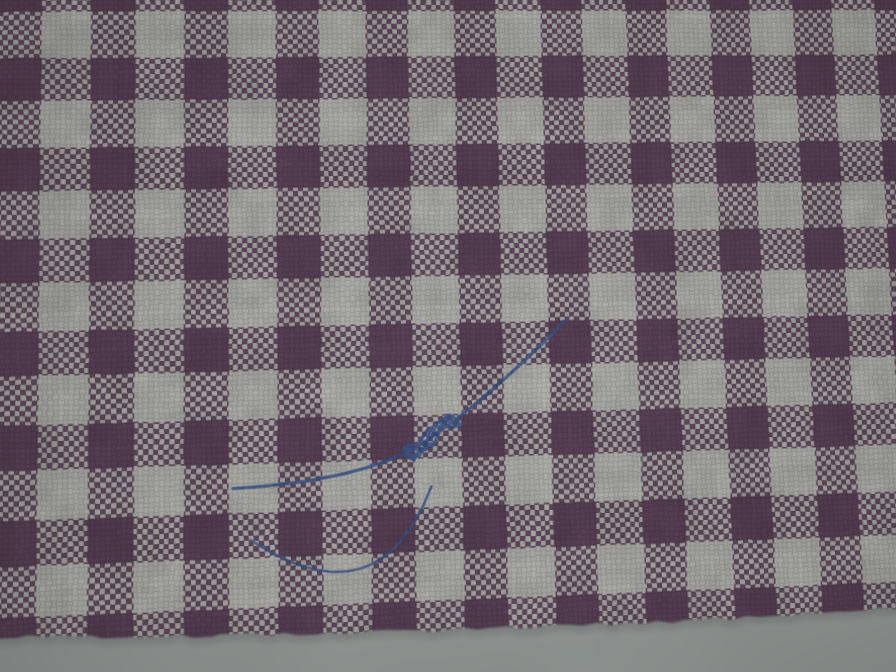
A Shadertoy shader for this texture:

```glsl
const float PI = 3.14159265;
const float THREADS = 18.0; // threads in one check repeat

float hash(vec2 p) {
    return fract(sin(dot(p, vec2(127.1, 311.7))) * 43758.5453);
}

float noise(vec2 p) {
    vec2 i = floor(p), f = fract(p);
    f = f * f * (3.0 - 2.0 * f);
    return mix(mix(hash(i), hash(i + vec2(1, 0)), f.x),
               mix(hash(i + vec2(0, 1)), hash(i + vec2(1, 1)), f.x), f.y);
}

float segment(vec2 p, vec2 a, vec2 b) {
    vec2 d = b - a;
    return length(p - a - d * clamp(dot(p - a, d) / dot(d, d), 0.0, 1.0));
}

// Distance to a quadratic curve, taken as short chords
float curve(vec2 p, vec2 a, vec2 b, vec2 c) {
    float dist = 1.0;
    vec2 last = a;
    for (int i = 1; i <= 14; i++) {
        float t = float(i) / 14.0;
        vec2 next = mix(mix(a, b, t), mix(b, c, t), t);
        dist = min(dist, segment(p, last, next));
        last = next;
    }
    return dist;
}

// Distance to the knotted part of the loose thread
float tangle(vec2 p) {
    vec2 axis = vec2(0.8, 0.6), side = vec2(-0.6, 0.8);
    vec2 last = vec2(0.642, 0.350);
    float dist = 1.0;
    for (int i = 1; i <= 32; i++) {
        float t = float(i) * 0.3;
        vec2 next = vec2(0.642, 0.350) + axis * 0.046 * sin(t * 1.3)
                  + side * 0.012 * sin(t * 3.7);
        dist = min(dist, segment(p, last, next));
        last = next;
    }
    return dist;
}

// 1 on pale stripes, 0 on purple stripes
float paleStripe(float x) {
    return 1.0 - smoothstep(0.245, 0.275, abs(fract(x + 0.5) - 0.5));
}

// Check coordinates, with whole numbers at the centres of pale squares
vec2 clothCoords(vec2 p) {
    float down = 1.0 - p.y;
    float a = p.x - 0.099 + 0.008 * down;
    float b = down - 0.052 + 0.003 * p.x;
    return vec2(a / (0.1406 + 0.005 * down) * (1.0 + (0.07 - 0.02 * down) * a),
                b / (0.1325 - 0.0045 * p.x) * (1.0 - (0.051 - 0.009 * p.x) * b));
}

vec3 gingham(vec2 uv) {
    vec2 wobble = vec2(noise(uv * 9.0), noise(uv * 9.0 + 40.0)) - 0.5;
    vec2 st = uv * THREADS + 0.35 * wobble;
    vec2 wave = sin(PI * st);
    float warpOnTop = smoothstep(-0.35, 0.35, wave.x * wave.y);

    // Yarn colour comes from whichever thread lies on top
    vec2 stripe = vec2(paleStripe(uv.x + 0.015 * wobble.x),
                       paleStripe(uv.y + 0.015 * wobble.y));
    float pale = mix(stripe.y, stripe.x, mix(0.5, warpOnTop, 0.85));
    vec3 color = mix(vec3(0.31, 0.225, 0.30), vec3(0.605, 0.605, 0.59), pale);

    // Rounded threads and uneven yarn
    float relief = mix(abs(wave.y), abs(wave.x), warpOnTop);
    vec2 id = floor(st);
    float yarn = mix(hash(vec2(id.y, 7.0)), hash(vec2(id.x, 3.0)), warpOnTop);
    color *= 0.91 + 0.13 * relief;
    color *= 0.97 + 0.06 * yarn;
    return color * (0.96 + 0.08 * noise(uv * 5.0));
}

void mainImage(out vec4 fragColor, in vec2 fragCoord) {
    vec2 p = fragCoord / iResolution.y;
    float px = 1.0 / iResolution.y;
    vec3 cloth = gingham(clothCoords(p));

    // Loose blue thread
    float strand = min(curve(p, vec2(0.347, 0.273), vec2(0.547, 0.285), vec2(0.634, 0.344)),
                       curve(p, vec2(0.634, 0.344), vec2(0.720, 0.401), vec2(0.842, 0.523)));
    float arc = curve(p, vec2(0.373, 0.196), vec2(0.564, 0.071), vec2(0.642, 0.276));
    float knot = tangle(p);
    float dist = min(min(strand, arc + 0.0006), knot);
    float cover = 1.0 - smoothstep(0.0022 - px, 0.0026 + px, dist);
    vec3 blue = mix(vec3(0.25, 0.34, 0.51), vec3(0.15, 0.25, 0.45), noise(p * 150.0));
    cloth = mix(cloth, blue, 0.85 * cover);

    // Table below the frayed hem
    float hem = 0.052 + 0.024 * p.x * p.x + 0.006 * (noise(vec2(p.x * 45.0, 2.0)) - 0.5);
    vec3 table = vec3(0.54, 0.56, 0.55) * (0.98 + 0.04 * noise(p * 8.0));
    table *= 1.0 - 0.12 * smoothstep(-0.02, 0.0, p.y - hem);
    vec3 color = mix(table, cloth, smoothstep(-0.002 - px, 0.002 + px, p.y - hem));

    // Soft light, dimmer toward the corners
    vec2 offset = p - vec2(0.70, 0.45);
    color *= 1.04 - 0.17 * dot(offset, offset);
    fragColor = vec4(color, 1.0);
}
```
